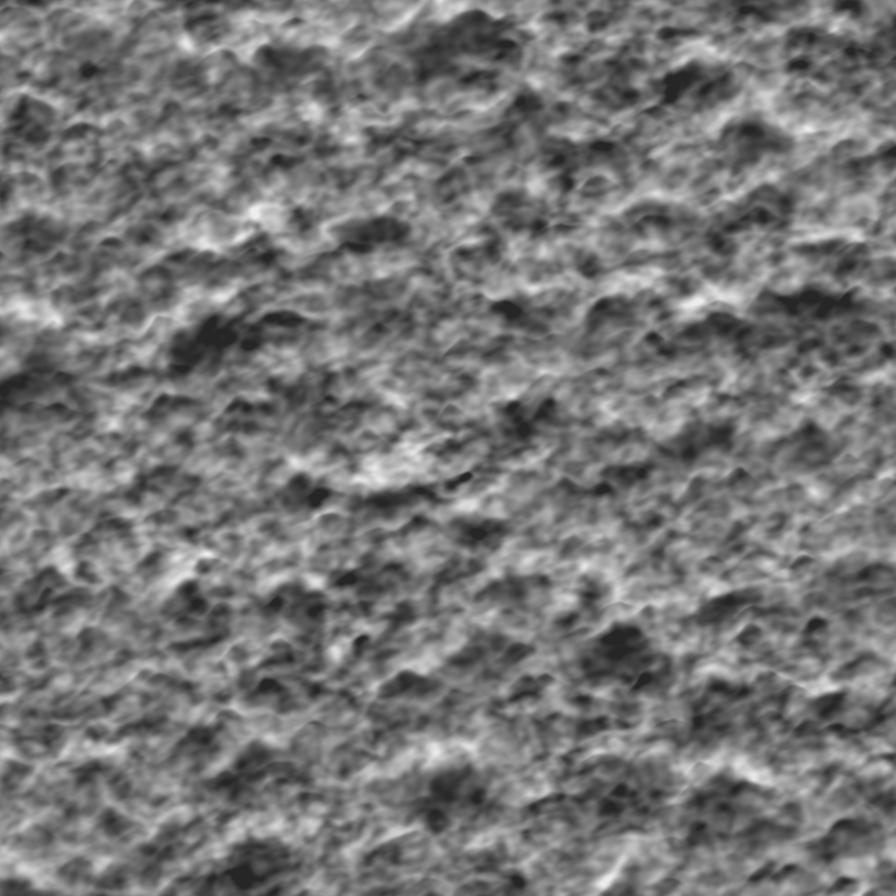
Write a three.js fragment shader that draws this texture.

```glsl
varying vec2 vUv;

vec2 hash2(vec2 cell) {
  vec3 h = fract(cell.xyx * vec3(0.1031, 0.1030, 0.0973));
  h += dot(h, h.yzx + 33.33);
  return fract((h.xx + h.yz) * h.zy);
}

vec2 randomDirection(vec2 cell) {
  float angle = 6.2832 * hash2(cell + 57.0).x;
  return vec2(cos(angle), sin(angle));
}

// Gradient noise, roughly -0.7 to 0.7
float noise(vec2 p) {
  vec2 i = floor(p), f = fract(p);
  vec2 u = f * f * f * (f * (f * 6.0 - 15.0) + 10.0);
  vec2 e = vec2(1.0, 0.0);
  float low = mix(dot(randomDirection(i), f),
                  dot(randomDirection(i + e), f - e), u.x);
  float high = mix(dot(randomDirection(i + e.yx), f - e.yx),
                   dot(randomDirection(i + 1.0), f - 1.0), u.x);
  return mix(low, high, u.y);
}

vec2 warp(vec2 p) {
  return vec2(noise(p), noise(p + 31.7));
}

// Scattered mounds: x is the lit crest, y the shaded hollow below it
vec2 mounds(vec2 p) {
  vec2 grid = vec2(8.0, 10.0);
  vec2 cell = floor(p * grid);
  vec2 light = vec2(0.0);
  for (int j = -1; j <= 1; j++) {
    for (int i = -1; i <= 1; i++) {
      vec2 id = cell + vec2(float(i), float(j));
      vec2 shape = hash2(id + 19.0);
      vec2 center = (id + 0.15 + 0.7 * hash2(id)) / grid;
      vec2 d = (p - center) / (vec2(0.054, 0.040) * mix(0.7, 1.2, shape.x));
      float strength = mix(0.4, 1.1, shape.y);
      float lean = mix(0.05, 0.4, fract(shape.x * 7.0));
      float tent = d.y - lean * d.x + 0.75 * sqrt(d.x * d.x + 0.05) - 0.6;
      float slope = max(tent - 0.1, 0.0);
      float crest = smoothstep(-0.3, 0.15, tent) * exp(-2.0 * slope * slope);
      float depth = tent + 0.6;
      float hollow = smoothstep(0.05, -0.4, tent) * exp(-1.4 * depth * depth);
      light += strength * vec2(crest * exp(-0.8 * d.x * d.x),
                               hollow * exp(-1.4 * d.x * d.x));
    }
  }
  return light;
}

// Fine grains, slightly stretched along the slanted grain direction
float grains(vec2 p) {
  vec2 q = mat2(0.96, -0.28, 0.28, 0.96) * p;
  q = (q + 0.006 * warp(q * 24.0)) * vec2(0.82, 1.12);
  float crease = 0.17 - abs(noise(q * 27.0 + 8.3));
  return 0.10 * noise(q * 14.0) + 0.19 * noise(q * 28.0 + 4.1)
       + 0.26 * noise(q * 50.0 + 11.6) + 0.19 * noise(q * 80.0 + 23.9)
       + 0.06 * noise(q.yx * 120.0 + 3.7) + 0.17 * crease;
}

void main() {
  vec2 p = vUv + 0.020 * warp(vUv * 12.0) + 0.008 * warp(vUv * 34.0 + 5.0);
  vec2 large = mounds(p);
  vec2 small = mounds(p * 2.3 + 7.0);
  float broad = 0.08 * noise(vUv * vec2(3.0, 5.0) + 2.4);

  // Hollows are smoother than the open ground
  float open = 1.0 - 0.4 * min(large.y, 1.0);
  float patches = 1.0 + 0.5 * noise(vUv * 9.0 + 14.0);
  float relief = 0.23 * large.x - 0.25 * large.y
               + open * (0.13 * small.x - 0.14 * small.y);
  float tone = 0.475 + broad + relief + open * patches * grains(vUv);

  // Soft limits at the dark and light ends
  tone = mix(tone, smoothstep(-0.1, 1.08, tone), 0.25);
  gl_FragColor = vec4(vec3(clamp(tone, 0.15, 0.93)), 1.0);
}
```
